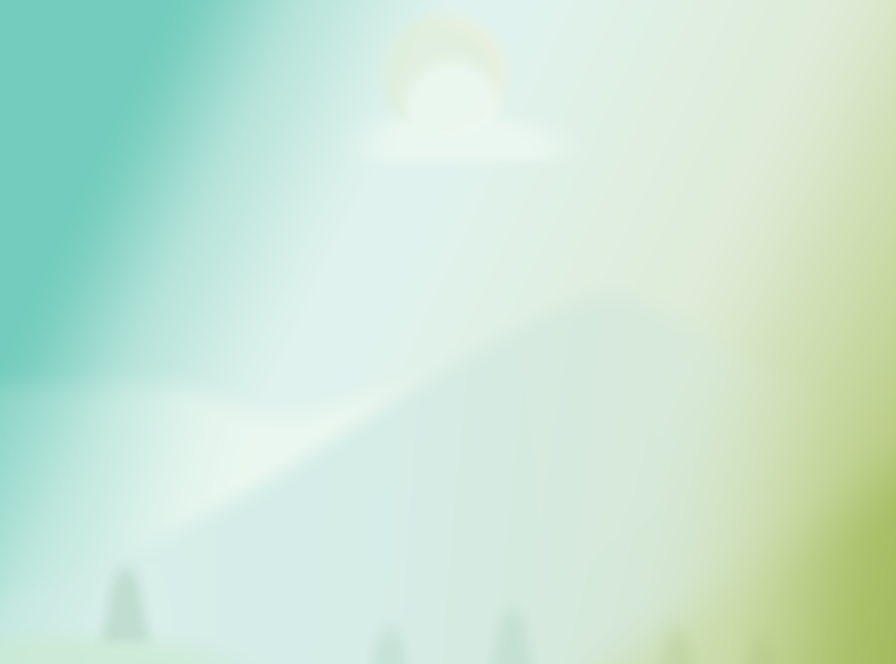
Write a WebGL 1 fragment shader that draws this background.

```glsl
precision highp float;

uniform vec2 u_resolution;

// Soft coverage: 1 where d is negative, 0 where it is positive
float cover(float d, float blur) {
  return 1.0 - smoothstep(-blur, blur, d);
}

float ellipse(vec2 p, vec2 center, vec2 radius) {
  return (length((p - center) / radius) - 1.0) * min(radius.x, radius.y);
}

// Slanted light, from teal through pale mint to olive
vec3 sky(float t) {
  vec3 c = vec3(0.45, 0.80, 0.74);
  c = mix(c, vec3(0.70, 0.885, 0.845), smoothstep(0.24, 0.48, t));
  c = mix(c, vec3(0.88, 0.95, 0.93), smoothstep(0.38, 0.72, t));
  c = mix(c, vec3(0.87, 0.925, 0.85), smoothstep(0.75, 1.28, t));
  c = mix(c, vec3(0.80, 0.86, 0.67), smoothstep(1.22, 1.54, t));
  return mix(c, vec3(0.68, 0.76, 0.42), smoothstep(1.45, 1.82, t));
}

float ridgeHeight(float x) {
  float rise = 0.10 + 0.487 * x - 0.027 * sin(5.8 * x);
  float fall = 0.565 - 0.52 * (x - 0.935);
  float gap = rise - fall;
  return 0.5 * (rise + fall - sqrt(gap * gap + 0.0008));
}

// Blurred conifer, narrowing toward its top
float tree(vec2 p, vec2 top, float height) {
  float down = (top.y - p.y) / height;
  float halfWidth = 0.012 + 0.024 * clamp(down, 0.0, 1.0);
  float body = cover(abs(p.x - top.x) - halfWidth, 0.018);
  return body * smoothstep(-0.05, 0.35, down) * (1.0 - smoothstep(0.85, 1.1, down));
}

void main() {
  vec2 p = gl_FragCoord.xy / u_resolution * vec2(1.347, 1.0);
  vec3 color = sky(p.x + 0.47 * (1.0 - p.y));

  // Sun with a warm rim
  float sun = length(p - vec2(0.668, 0.886));
  vec3 sunColor = mix(vec3(0.88, 0.935, 0.86), vec3(0.92, 0.94, 0.86),
                      smoothstep(0.05, 0.09, sun) * smoothstep(0.62, 0.72, p.x));
  color = mix(color, sunColor, 0.8 * cover(sun - 0.092, 0.014));

  // Cloud with a flat base
  float dome = ellipse(p, vec2(0.680, 0.830), vec2(0.072, 0.078));
  float skirt = ellipse(p, vec2(0.675, 0.775), vec2(0.165, 0.052));
  float cloud = cover(min(dome, skirt), 0.018) * smoothstep(0.745, 0.772, p.y);
  cloud *= smoothstep(0.49, 0.62, p.x);
  color = mix(color, vec3(0.925, 0.972, 0.945), 0.85 * cloud);

  // Mist behind the mountain
  float mistTop = 0.42 - 0.05 * smoothstep(0.25, 0.42, p.x) + 0.35 * max(p.x - 0.46, 0.0);
  float mist = cover(p.y - mistTop, 0.03) * mix(0.18, 0.65, smoothstep(0.1, 0.42, p.x));
  mist *= 1.0 - smoothstep(0.5, 0.78, p.x);
  color = mix(color, vec3(0.935, 0.98, 0.945), mist);

  // Mountain
  float mountain = cover(p.y - ridgeHeight(p.x), 0.028);
  mountain *= mix(0.3, 0.85, smoothstep(0.05, 0.35, p.x)) * (1.0 - smoothstep(0.9, 1.28, p.x));
  vec3 slope = mix(vec3(0.825, 0.92, 0.905), vec3(0.835, 0.91, 0.855), smoothstep(0.4, 1.1, p.x));
  color = mix(color, slope, mountain);

  // Grass at both lower corners
  float hill = cover(p.y - 0.7 * (p.x - 0.94), 0.08);
  vec3 hillColor = mix(vec3(0.79, 0.86, 0.65), vec3(0.63, 0.73, 0.36),
                       smoothstep(1.05, 1.36, p.x - 0.15 * p.y));
  color = mix(color, hillColor, 0.75 * hill);
  float bank = cover(ellipse(p, vec2(0.12, -0.02), vec2(0.22, 0.06)), 0.025);
  color = mix(color, vec3(0.79, 0.92, 0.82), 0.75 * bank);

  // Trees: one alone, then two pairs
  float trees = 0.65 * tree(p, vec2(0.189, 0.16), 0.13);
  for (int i = 0; i < 2; i++) {
    float k = float(i);
    trees = max(trees, 0.42 * tree(p, vec2(0.586 + 0.184 * k, 0.07 + 0.03 * k), 0.13));
    trees = max(trees, 0.28 * tree(p, vec2(1.017 + 0.128 * k, 0.07 - 0.01 * k), 0.13));
  }
  color = mix(color, mix(vec3(0.70, 0.83, 0.77), vec3(0.66, 0.75, 0.50),
                         smoothstep(0.8, 1.1, p.x)), trees);

  gl_FragColor = vec4(color, 1.0);
}
```
